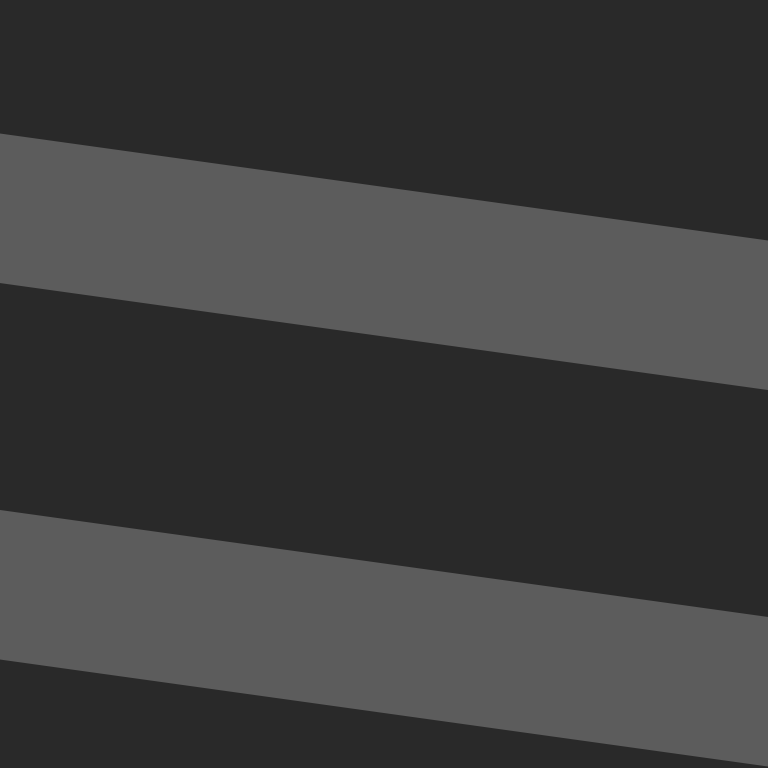
Give the GLSL for this pattern, as a Shadertoy shader.

```glsl
// Two broad grey bands falling gently to the right over a charcoal ground.
// Distance is measured across the slanted bands, with the repeat index
// clamped so that exactly BAND_COUNT bands are drawn.

const vec3  GROUND_COLOR = vec3(0.161);
const vec3  BAND_COLOR   = vec3(0.361);
const float SLOPE        = 0.1393;  // drop per unit of width
const float FIRST_CENTER = 0.2386;  // height of the lowest band's centre at the left edge
const float SPACING      = 0.4902;  // vertical distance between band centres
const float BAND_HEIGHT  = 0.1947;  // vertical thickness of a band
const float BAND_COUNT   = 2.0;

// Signed distance to the nearest band, negative inside it.
float bandDistance(vec2 p) {
    float height = p.y + SLOPE * p.x - FIRST_CENTER;
    float index = clamp(round(height / SPACING), 0.0, BAND_COUNT - 1.0);
    float vertical = abs(height - index * SPACING) - 0.5 * BAND_HEIGHT;
    return vertical * inversesqrt(1.0 + SLOPE * SLOPE);
}

void mainImage(out vec4 fragColor, in vec2 fragCoord) {
    vec2 p = fragCoord / iResolution.y;
    float pixel = 1.0 / iResolution.y;

    // Blend over about one pixel at the band edges
    float coverage = clamp(0.5 - bandDistance(p) / pixel, 0.0, 1.0);
    fragColor = vec4(mix(GROUND_COLOR, BAND_COLOR, coverage), 1.0);
}
```
